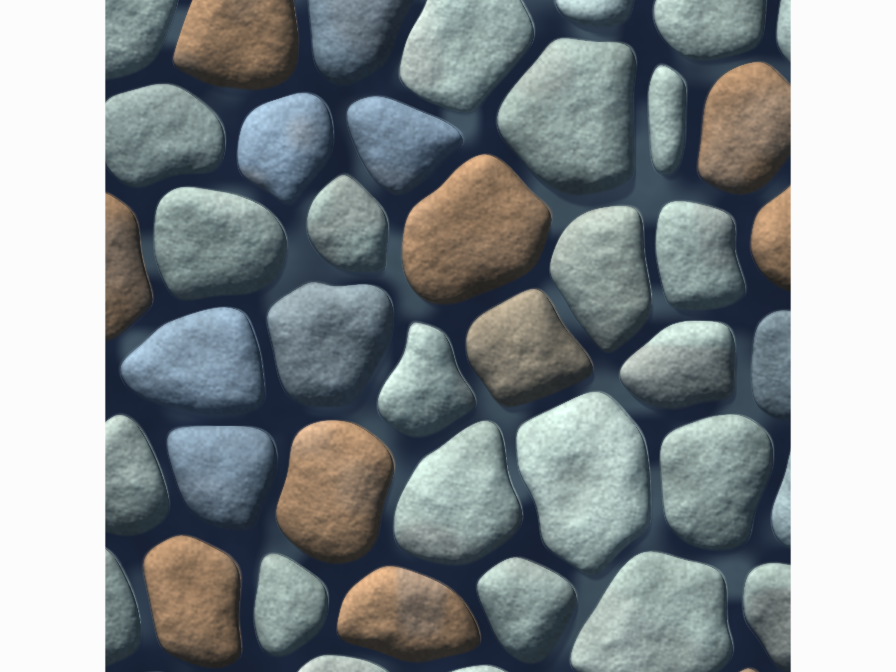
Give the GLSL for this texture, as a Shadertoy shader.

```glsl
// A dry wall of rounded field stones in dark mortar, on a panel with white margins.
// Stones are cells of a weighted Voronoi diagram with smoothly rounded borders,
// domed and roughened by noise, then lit by a low sun from the upper left.

vec3 hash3(vec2 p) {
    vec3 q = fract(p.xyx * vec3(0.1031, 0.1030, 0.0973));
    q += dot(q, q.yxz + 33.33);
    return fract((q.xxy + q.yzz) * q.zyx);
}

float noise(vec2 p) {
    vec2 i = floor(p), f = fract(p);
    f = f * f * (3.0 - 2.0 * f);
    return mix(mix(hash3(i).x, hash3(i + vec2(1, 0)).x, f.x),
               mix(hash3(i + vec2(0, 1)).x, hash3(i + vec2(1, 1)).x, f.x), f.y);
}

float fbm(vec2 p) {
    float sum = 0.0, amp = 0.5;
    for (int i = 0; i < 5; i++) {
        sum += amp * noise(p);
        p = mat2(1.6, 1.2, -1.2, 1.6) * p + 7.3;
        amp *= 0.5;
    }
    return sum;
}

// Stone centre (xy) and its weight (z); odd rows are staggered
vec3 site(vec2 cell) {
    vec3 h = hash3(cell);
    vec2 centre = cell + 0.15 + 0.65 * h.xy;
    centre.x += 0.4 * mod(cell.y, 2.0);
    return vec3(centre, 0.36 * h.z);
}

// Rounded distance to the stone's rim (x, positive inside) and its cell (yz)
vec3 stone(vec2 p) {
    p += 0.16 * (vec2(noise(p * 2.3), noise(p * 2.3 + 31.7)) - 0.5);
    vec2 base = floor(p - 0.5), cell = base;
    float nearest = 1e3;
    for (int y = -1; y <= 2; y++)
    for (int x = -1; x <= 2; x++) {
        vec2 c = base + vec2(x, y);
        vec3 s = site(c);
        float power = dot(p - s.xy, p - s.xy) - s.z;
        if (power < nearest) { nearest = power; cell = c; }
    }
    vec2 own = site(cell).xy;
    float sum = 1e-6;
    for (int y = -2; y <= 2; y++)
    for (int x = -2; x <= 2; x++) {
        if (x == 0 && y == 0) continue;
        vec3 s = site(cell + vec2(x, y));
        float power = dot(p - s.xy, p - s.xy) - s.z;
        float border = 0.5 * (power - nearest) / max(length(s.xy - own), 0.05);
        sum += exp(-14.0 * border);
    }
    return vec3(-log(sum) / 14.0 - 0.055, cell);
}

// Domed height of a stone, zero in the mortar
float dome(vec3 s) {
    float t = 1.0 - clamp(s.x / 0.28, 0.0, 1.0);
    return sqrt(1.0 - t * t) * (0.12 + 0.12 * hash3(s.yz + 5.0).x);
}

float relief(vec2 p) {
    return dome(stone(p)) + 0.09 * fbm(p * 2.5);
}

void mainImage(out vec4 fragColor, in vec2 fragCoord) {
    vec2 uv = fragCoord / iResolution.y;
    float pixel = 1.0 / iResolution.y;
    vec2 p = uv * 5.6 + 20.0;

    // Surface normal from the relief, with a small tilt for each stone
    vec3 s = stone(p);
    float height = dome(s), rough = fbm(p * 2.5), e = 0.018;
    float h = height + 0.09 * rough;
    vec3 tint = hash3(s.yz + 11.0), tone = hash3(s.yz + 23.0);
    vec2 slope = vec2(h - relief(p + vec2(e, 0)), h - relief(p + vec2(0, e))) / e;
    vec3 normal = normalize(vec3(slope + 0.35 * (tone.xy - 0.5), 1.0));

    // Shadows cast by the neighbours towards the sun
    vec3 sun = normalize(vec3(-0.35, 0.75, 0.6));
    float shadow = 0.0;
    for (int i = 1; i <= 3; i++) {
        float reach = 0.09 * float(i);
        float blocker = dome(stone(p + normalize(sun.xy) * reach));
        shadow = max(shadow, smoothstep(0.0, 0.04, blocker - height - 0.7 * reach));
    }
    float direct = max(dot(normal, sun), 0.0) * (1.0 - 0.8 * shadow);
    vec3 light = vec3(0.21, 0.26, 0.31) + vec3(0.86, 0.86, 0.81) * direct;

    // Pale green-grey, slate blue and tan stones with blotches and grain
    vec3 albedo = mix(vec3(0.85, 0.90, 0.86), vec3(0.62, 0.69, 0.77), smoothstep(0.55, 0.95, tint.x));
    albedo = mix(albedo, vec3(0.84, 0.64, 0.49), smoothstep(0.18, 0.12, tint.y));
    float blotch = smoothstep(0.5, 0.75, noise(p * 2.0 + 9.0));
    albedo = mix(albedo, vec3(0.76, 0.70, 0.68), 0.5 * blotch * tint.z);
    albedo *= (0.84 + 0.16 * tone.z) * (0.76 + 0.36 * rough + 0.14 * noise(p * 38.0));
    vec3 color = albedo * light;

    // Navy mortar with hazy lighter patches
    float haze = smoothstep(0.45, 0.85, noise(p * 2.6 + 3.0)) * (1.0 - 0.5 * shadow);
    vec3 mortar = mix(vec3(0.10, 0.14, 0.22), vec3(0.31, 0.39, 0.43), 0.7 * haze);
    mortar *= 0.85 + 0.3 * rough;
    float blur = max(0.016, 5.6 * pixel);
    color = mix(mortar, color, smoothstep(-blur, blur, s.x));

    // White margins on both sides
    float side = abs(uv.x - 0.5 * iResolution.x / iResolution.y) - 0.51;
    color = mix(color, vec3(0.99), smoothstep(-pixel, pixel, side));
    fragColor = vec4(clamp(color, 0.0, 1.0), 1.0);
}
```
